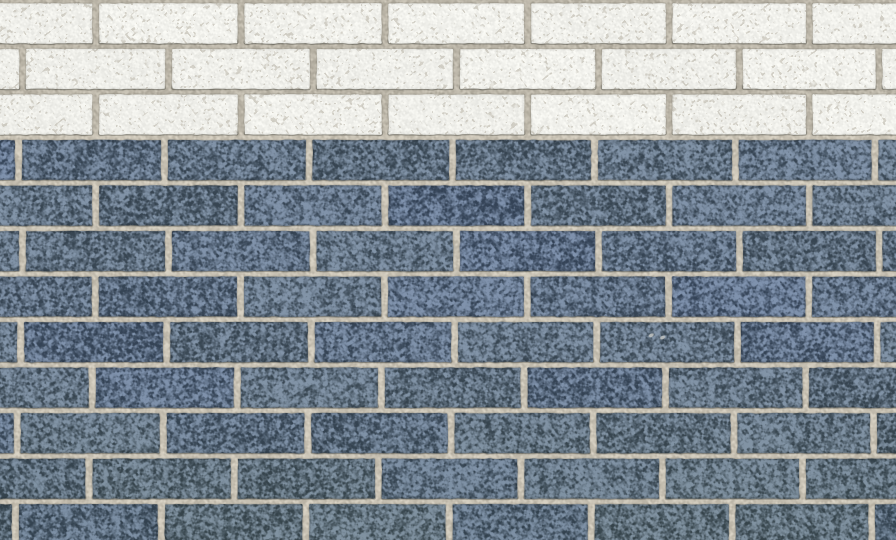
Write a WebGL 2 fragment shader that draws this texture.

```glsl
#version 300 es
precision highp float;
// Running-bond brick wall: three white courses above nine mottled blue ones.
// Each pixel finds its brick cell, measures a rounded-box distance to the
// brick face, then blends speckled glaze with shaded, grainy mortar.

#define COURSE 0.0843
#define BRICK_LENGTH 0.2643
#define JOINT vec2(0.0128, 0.0102)
#define WHITE_COURSES 3.0
#define SPECKLE_SCALE 185.0
#define GLAZE_DARK vec3(0.215, 0.27, 0.32)
#define GLAZE_LIGHT vec3(0.51, 0.58, 0.66)
#define WHITE_FACE vec3(0.945, 0.945, 0.925)
#define MORTAR vec3(0.79, 0.765, 0.71)
#define MORTAR_SHADE vec3(0.48, 0.47, 0.43)

uniform vec2 u_resolution;
out vec4 fragColor;

float hash(vec2 p) {
    return fract(sin(dot(p, vec2(12.9898, 78.233))) * 43758.5453);
}

float noise(vec2 p) {
    vec2 i = floor(p), f = fract(p);
    f = f * f * (3.0 - 2.0 * f);
    return mix(mix(hash(i), hash(i + vec2(1, 0)), f.x),
               mix(hash(i + vec2(0, 1)), hash(i + vec2(1, 1)), f.x), f.y);
}

// Turned off axis so that the grain shows no grid
float grainNoise(vec2 p, float scale) {
    return noise(mat2(0.8, 0.6, -0.6, 0.8) * p * scale + 40.0);
}

float roundBox(vec2 p, vec2 halfSize, float radius) {
    vec2 b = abs(p) - halfSize + radius;
    return length(max(b, 0.0)) + min(max(b.x, b.y), 0.0) - radius;
}

// Brick coordinates: x counts bricks, y counts courses downward.
vec2 bondCoord(vec2 p) {
    float row = (p.y - 0.0013) / COURSE;
    float course = floor(row);
    float shift = 0.002 - 0.0135 * smoothstep(5.0, 11.0, course);
    if (course == WHITE_COURSES) shift -= 0.0075;
    float x = p.x - shift - 0.1753;
    float column = x / BRICK_LENGTH - 0.064 * x * (1.3215 - x);
    return vec2(column + 0.5 * mod(course, 2.0), row);
}

vec3 whiteFace(vec2 p, float tint) {
    float fleck = smoothstep(0.70, 0.92, grainNoise(p, 215.0));
    float grain = grainNoise(p + 3.0, 300.0) - 0.5;
    vec3 color = WHITE_FACE + 0.012 * (tint - 0.5) + 0.08 * grain;
    return mix(color, vec3(0.72, 0.70, 0.65), 0.55 * fleck);
}

vec3 blueFace(vec2 p, float tint, float hue) {
    float coarse = grainNoise(p, SPECKLE_SCALE);
    float fine = grainNoise(p + 2.0, SPECKLE_SCALE * 1.7);
    float cloud = noise(p * vec2(14.0, 22.0));
    float mottle = 0.6 * coarse + 0.4 * fine;
    mottle += 0.10 * (cloud - 0.5) + 0.11 * (tint - 0.5);
    vec3 color = mix(GLAZE_DARK, GLAZE_LIGHT, smoothstep(0.10, 0.82, mottle));
    // Some bricks lean navy; the lowest courses turn greyer.
    color += vec3(-0.012, -0.008, 0.02) * smoothstep(0.4, 1.0, hue);
    color += vec3(-0.008, -0.008, -0.03) * smoothstep(0.6, 1.0, p.y);
    return color;
}

vec3 mortarColor(vec2 p, float edge, float under, float inWhite) {
    float grain = grainNoise(p + 5.0, 230.0) - 0.5;
    float contact = 1.0 - smoothstep(0.0, 0.0035, edge);
    float shade = contact * (0.25 + 0.65 * under) + 0.17 * inWhite;
    return mix(MORTAR, MORTAR_SHADE, clamp(shade, 0.0, 1.0)) + 0.14 * grain;
}

void main() {
    vec2 p = gl_FragCoord.xy / u_resolution.y;
    p.y = 1.0 - p.y;
    float aa = 0.7 / u_resolution.y;

    // Brick cell and its slightly uneven outline
    vec2 bond = bondCoord(p);
    vec2 id = floor(bond);
    vec2 size = vec2(BRICK_LENGTH, COURSE);
    vec2 local = (fract(bond) - 0.5) * size;
    float edge = roundBox(local, 0.5 * (size - JOINT), 0.002);
    edge += 0.0016 * (noise(p * 85.0) - 0.5);

    // Faces
    float tint = hash(id + 3.7);
    float hue = hash(id + 19.1);
    bool isWhite = id.y < WHITE_COURSES;
    vec3 face = isWhite ? whiteFace(p, tint) : blueFace(p, tint, hue);
    face *= 1.0 - (isWhite ? 0.04 : 0.14) * smoothstep(-0.005, 0.0, edge);

    // Pale chips on one glazed brick
    for (int i = 0; i < 2; i++) {
        vec2 chip = p - vec2(1.206 + 0.021 * float(i), 0.621 + 0.004 * float(i));
        chip.x += 0.5 * chip.y;
        float chipMask = 1.0 - smoothstep(0.002, 0.005, length(chip * vec2(0.8, 1.0)));
        face = mix(face, vec3(0.80, 0.81, 0.80), 0.8 * chipMask);
    }

    // Mortar, darkest just below each brick
    float under = smoothstep(0.3, 0.44, local.y / COURSE);
    float inWhite = 1.0 - smoothstep(2.8, 3.0, bond.y);
    vec3 mortar = mortarColor(p, edge, under, inWhite);
    vec3 color = mix(face, mortar, smoothstep(-aa, aa, edge));

    fragColor = vec4(clamp(color, 0.0, 1.0), 1.0);
}
```
